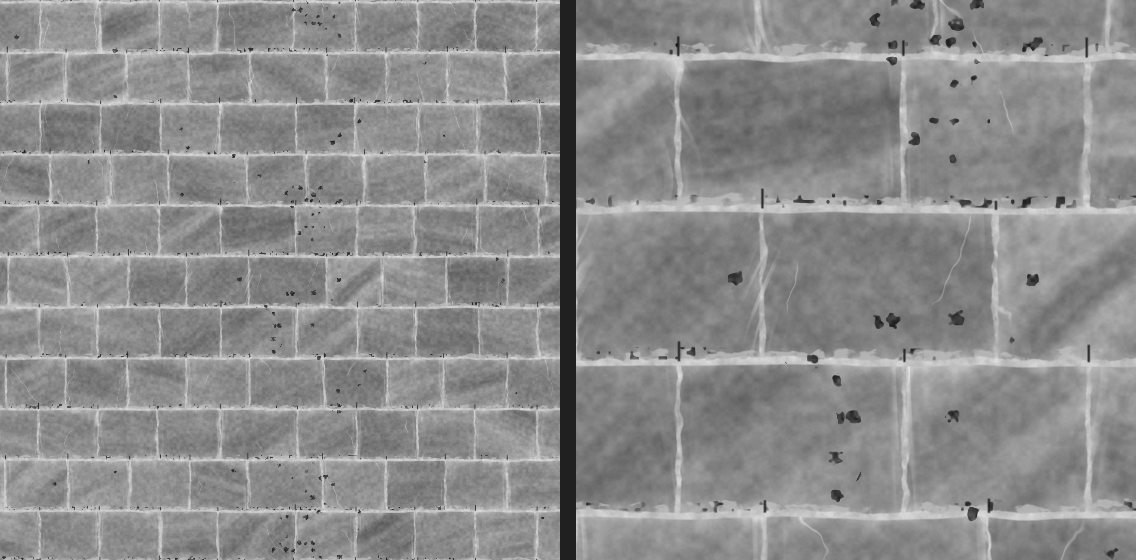
Left: the whole. Right: its middle third, enlarged.
This texture is drawn by a WebGL 2 fragment shader. Its source:

```glsl
#version 300 es
precision highp float;
// Weathered grey stone wall: eleven staggered courses of nine blocks, one wider.
// Joint positions come from a formula per course; layered value noise adds strata,
// wispy pale mortar, scratches, saw ticks over the joints and dark lichen.
uniform vec2 u_resolution;
out vec4 outColor;
const float COURSES = 11.0;
const float BLOCKS = 9.0;
const float TOP_OFFSET = 0.004;
const float NARROW = 0.108;          // usual block width
const float EXTRA = 0.028;           // added width of the wide block
const float START_EVEN = 0.068;
const float START_ODD = 0.012;
const float SHIFTED_COURSE = 3.0;    // the one course that breaks the stagger
const float START_SHIFTED = 0.086;
const float JOINT_JITTER = 0.008;
const float BED_BELOW = 0.0016;      // mortar reach under a bed line
const float BED_ABOVE = 0.0028;      // solid mortar reach over a bed line
const float CRUST = 0.0085;          // broken crust reach over a bed line
const float JOINT_HALF = 0.0013;
const float LICHEN_CELLS = 85.0;
const float LICHEN_CENTRE = 0.55;
const float LICHEN_SPREAD = 0.06;
const float STONE = 0.525;
const float MORTAR = 0.79;
const float DARK = 0.12;

float hash(vec2 p) {
  vec3 q = fract(p.xyx * 0.1031);
  q += dot(q, q.yzx + 33.33);
  return fract((q.x + q.y) * q.z);
}
float noise(vec2 p) {
  vec2 i = floor(p), f = fract(p);
  f = f * f * (3.0 - 2.0 * f);
  return mix(mix(hash(i), hash(i + vec2(1, 0)), f.x),
             mix(hash(i + vec2(0, 1)), hash(i + vec2(1, 1)), f.x), f.y);
}
float fbm(vec2 p) {
  float sum = 0.0, gain = 0.533;
  for (int i = 0; i < 4; i++, gain *= 0.5) {
    sum += gain * noise(p);
    p = p * 2.03 + 17.0;
  }
  return sum;
}
// Smooth coverage of the side where d is positive.
float cover(float d) {
  float soft = 0.0004 + 0.5 / u_resolution.y;
  return smoothstep(-soft, soft, d);
}
// Position of upright joint i in a course.
float joint(float course, float i) {
  bool odd = mod(course, 2.0) > 0.5, shifted = course == SHIFTED_COURSE;
  float start = shifted ? START_SHIFTED : odd ? START_ODD : START_EVEN;
  float wide = shifted ? 2.0 : odd ? 4.0 : 3.0;
  float jitter = (hash(vec2(mod(i + BLOCKS, BLOCKS), course) + 40.0) - 0.5) * JOINT_JITTER;
  return start + i * NARROW + (i > wide ? EXTRA : 0.0) + jitter;
}
// Distance to the left joint, to the right joint, and block index.
vec3 findBlock(float course, float x) {
  vec3 block = vec3(1.0, 1.0, 0.0);
  for (float i = -1.0; i <= BLOCKS; i++) {
    float d = x - joint(course, i);
    if (d >= 0.0) block.xz = vec2(d, mod(i + BLOCKS, BLOCKS));
    else block.y = min(block.y, -d);
  }
  return block;
}
float stoneTone(vec2 p, vec2 id) {
  float seed = hash(id + 7.0) * 50.0, angle = mix(-0.5, 0.75, hash(id + 19.0));
  vec2 q = mat2(cos(angle), -sin(angle), sin(angle), cos(angle)) * p;
  q.y += 0.02 * noise(p * 10.0 + seed);
  float strata = fbm(vec2(q.x * 4.0, q.y * 48.0) + seed) - 0.5;
  float tone = STONE + (hash(id + 3.0) - 0.5) * 0.08 + strata * mix(0.1, 0.34, hash(id + 11.0));
  tone += (fbm(p * 14.0) - 0.5) * 0.13 + (fbm(p * 170.0) - 0.5) * 0.16;
  tone -= 0.03 * exp(-pow((p.y - 0.5) / 0.17, 2.0));
  // Thin pale scratches on some blocks
  float vein = abs(q.x + 0.025 * fbm(p * 30.0 + seed) - 0.09 * floor(q.x / 0.09) - 0.05);
  float patchy = smoothstep(0.4, 0.7, noise(p * 35.0 + seed));
  return tone + 0.16 * step(0.6, hash(id + 29.0)) * patchy * cover(0.0005 - vein);
}
// Ragged spots, clumped in an upright band and near the beds.
float lichen(vec2 p, float bed) {
  vec2 cell = floor(p * LICHEN_CELLS), f = fract(p * LICHEN_CELLS);
  float band = exp(-pow((p.x - LICHEN_CENTRE) / LICHEN_SPREAD, 2.0));
  float clump = smoothstep(0.45, 0.75, noise(cell * 0.22 + 3.0));
  float chance = 0.003 + band * clump * (0.25 + 0.35 * exp(-abs(bed) / 0.012));
  vec2 centre = 0.35 + 0.3 * vec2(hash(cell + 5.0), hash(cell + 9.0));
  float radius = mix(0.08, 0.34, hash(cell + 13.0));
  float d = radius - length(f - centre) + (noise(p * 380.0) - 0.5) * 0.4;
  return step(hash(cell), chance) * cover(d / LICHEN_CELLS) * mix(0.5, 1.0, noise(p * 400.0));
}
void main() {
  vec2 p = gl_FragCoord.xy / u_resolution;
  float sag = (noise(p * vec2(35.0, 10.0)) - 0.5) * 0.003;
  float v = (1.0 - p.y - TOP_OFFSET + sag) * COURSES;
  float course = mod(floor(v), COURSES);
  float bed = (fract(v) - step(0.5, fract(v))) / COURSES;   // positive below a bed line
  vec3 block = findBlock(course, p.x + (fbm(p * vec2(40.0, 70.0)) - 0.5) * 0.005);
  float side = min(block.x, block.y), grit = fbm(p * 190.0);
  float tone = stoneTone(p, vec2(block.z, course));
  // Pale haze and slanting wisps along the block edges
  float slant = (noise(p * 9.0) - 0.5) * 0.5;
  float wisp = smoothstep(0.5, 0.85, noise(vec2((p.x + slant * p.y * 0.2) * 330.0, p.y * 32.0)));
  tone += (0.06 + 0.22 * wisp) * exp(-side / 0.005);
  tone += 0.3 * fbm(p * vec2(90.0, 60.0)) * exp(-abs(bed) / 0.007);
  // Broken uprights, a crumbling crust, then the bright bed line
  float width = JOINT_HALF * mix(0.1, 2.3, fbm(p * vec2(45.0, 60.0)));
  tone = mix(tone, MORTAR - 0.03 + (grit - 0.5) * 0.3, cover(width - side) * mix(0.55, 1.0, grit));
  float reach = CRUST * mix(0.3, 1.4, fbm(p * vec2(70.0, 30.0)));
  float crust = smoothstep(0.42, 0.62, fbm(p * vec2(120.0, 160.0))) * cover(-bed) * cover(bed + reach);
  tone = mix(tone, MORTAR - 0.04, crust * 0.75);
  float ragged = BED_ABOVE * mix(0.2, 1.6, fbm(p * vec2(130.0, 40.0)));
  tone = mix(tone, MORTAR + (grit - 0.5) * 0.25, cover(BED_BELOW - bed) * cover(bed + ragged) * 0.9);
  float crumbs = smoothstep(0.72, 0.9, noise(p * 300.0)) * smoothstep(0.35, 0.7, noise(p * 28.0));
  tone -= 0.4 * crumbs * cover(bed + 0.009) * cover(-bed - 0.002);
  // Saw ticks just over the joints of the course below
  float below = mod(course + 1.0, COURSES);
  vec3 next = findBlock(below, p.x);
  float tickId = mod(next.z + step(next.y, next.x), BLOCKS);
  float height = mix(0.006, 0.013, hash(vec2(tickId, below) + 61.0));
  float tick = cover(0.0007 - min(next.x, next.y)) * cover(bed + height) * cover(-bed - 0.001);
  tone = mix(mix(tone, DARK, tick * 0.9), DARK, lichen(p, bed));
  outColor = vec4(vec3(clamp(tone, 0.0, 1.0)), 1.0);
}
```
